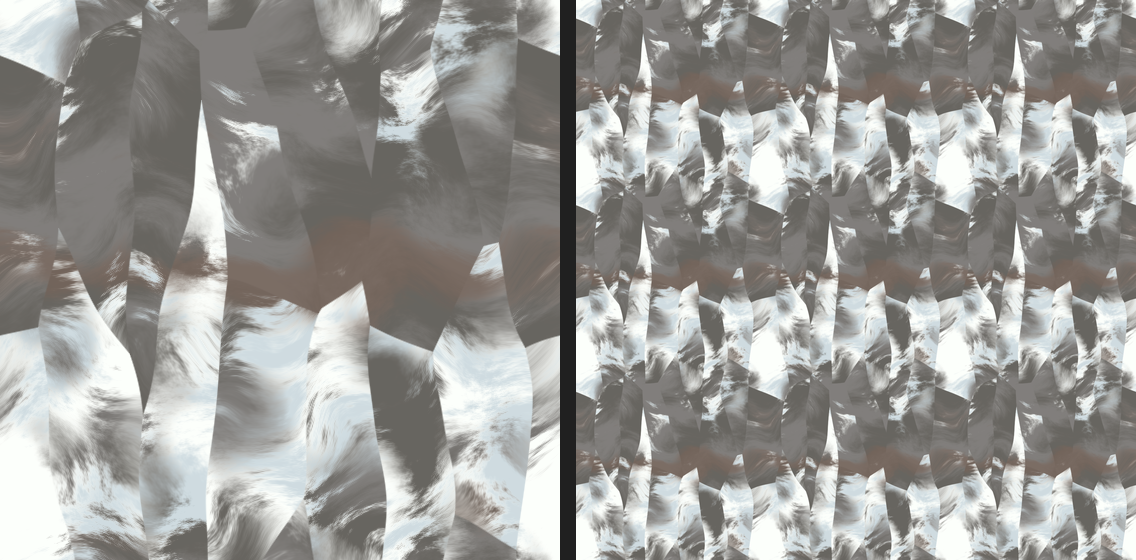
Left, the tile; right, the same tile 3 across and 3 down.
Give the GLSL for this texture, as a three.js fragment shader.

```glsl
// Tall overlapping rock columns with snow patches, wispy streaks and faint rust bands.
#define GRID vec2(7.0, 2.0)   // columns and rows of rock facets
#define JITTER vec2(0.7, 0.9) // irregularity of the facets
#define BEND 0.035            // waviness of the facet edges
#define EDGE_WIDTH 0.0014     // half width of the edge blend
#define SNOW_LEVEL 0.12       // raises or lowers the snow cover
#define SNOW_REGION 0.6       // strength of the broad snowy zone
#define SNOW_PATCH 1.5        // strength of soft patches
#define STREAKS 1.8           // strength of fine streaks
#define RUST 0.65             // strength of the rust bands
#define SHIFT vec2(0.2, 0.0)  // moves the whole pattern
#define TAU 6.2831853

varying vec2 vUv;

const vec3 ROCK_DARK = vec3(0.405, 0.395, 0.375);
const vec3 ROCK_LIGHT = vec3(0.505, 0.495, 0.485);
const vec3 RUST_BROWN = vec3(0.47, 0.39, 0.345);
const vec3 SNOW_WHITE = vec3(0.99, 1.0, 0.985);
const vec3 SNOW_BLUE = vec3(0.81, 0.86, 0.88);

vec3 hash3(vec3 p) {
  p = fract(p * vec3(0.1031, 0.1030, 0.0973));
  p += dot(p, p.yxz + 33.33);
  return fract((p.xxy + p.yxx) * p.zyx);
}

// Whole-number wrap that is safe against rounding at the period
vec2 wrap(vec2 cell, vec2 period) {
  return floor(mod(cell + 0.5, period));
}

// Dot product of a wrapped lattice gradient with the offset to it
float corner(vec2 cell, vec2 offset, vec2 period, float seed) {
  float angle = TAU * hash3(vec3(wrap(cell, period), seed)).x;
  return dot(vec2(cos(angle), sin(angle)), offset);
}

// Gradient noise repeating after a whole period, about -0.7 to 0.7
float noise(vec2 p, vec2 period, float seed) {
  vec2 i = floor(p), f = p - i;
  vec2 u = f * f * f * (f * (f * 6.0 - 15.0) + 10.0);
  vec2 e = vec2(1.0, 0.0);
  float low = mix(corner(i, f, period, seed), corner(i + e, f - e, period, seed), u.x);
  float high = mix(corner(i + e.yx, f - e.yx, period, seed), corner(i + 1.0, f - 1.0, period, seed), u.x);
  return mix(low, high, u.y);
}

float fbm(vec2 p, float freq, float seed) {
  float sum = 0.0, amp = 0.5;
  for (int k = 0; k < 6; k++) {
    sum += amp * noise(p * freq, vec2(freq), seed + float(k) * 7.0);
    freq *= 2.0;
    amp *= 0.68;
  }
  return sum;
}

// Broad zone of snow, drifting in height across the canvas
float snowRegion(vec2 p) {
  float peak = 0.13 + 0.1 * sin(TAU * (p.x - SHIFT.x - 0.1));
  return cos(TAU * (p.y - SHIFT.y - peak));
}

// Surface of one facet: its seed makes the pattern break at the edges
vec3 facetColor(vec2 uv, vec2 center, vec2 id) {
  float seed = 11.0 + id.x + id.y * GRID.x;
  vec3 rnd = hash3(vec3(id, 91.0));
  vec2 local = uv - center;

  // Sheared by -1, 0 or 1, so that the slanted streaks still wrap
  float slant = floor(rnd.x * 3.0) - 1.0;
  vec2 bent = uv + 0.09 * vec2(noise(uv * 6.0, vec2(6.0), seed + 120.0),
                               noise(uv * 6.0, vec2(6.0), seed + 150.0));
  vec2 streak = vec2(bent.x, 2.0 * bent.y - slant * bent.x);
  float fine = fbm(streak, 6.0, seed + 200.0);
  float soft = noise(bent * vec2(6.0, 5.0), vec2(6.0, 5.0), seed + 300.0);
  float rough = smoothstep(-0.15, 0.3, noise(uv * 7.0, vec2(7.0), seed + 340.0));

  // Snow cover, lit on one side and toward the crown
  float snow = SNOW_LEVEL + 0.4 * (rnd.y - 0.5);
  snow += SNOW_REGION * mix(snowRegion(uv), snowRegion(center), 0.5);
  snow += SNOW_PATCH * soft + STREAKS * fine * mix(0.25, 1.4, rough);
  snow += 0.7 * local.y + 4.0 * (rnd.z - 0.4) * local.x;
  float cover = smoothstep(0.05, 0.85, snow);

  // Bare rock with level rust bands
  float shade = 0.56 + 1.4 * noise(bent * vec2(4.0, 6.0), vec2(4.0, 6.0), seed + 380.0);
  shade += 0.6 * (rnd.z - 0.5) + 1.1 * fine;
  vec3 rock = mix(ROCK_DARK, ROCK_LIGHT, smoothstep(0.0, 1.0, shade));
  float band = noise(bent * vec2(2.0, 5.0), vec2(2.0, 5.0), 420.0);
  band += 0.4 * fine + 0.3 * (rnd.y - 0.5) - 0.08 * snowRegion(uv);
  rock = mix(rock, RUST_BROWN, RUST * smoothstep(0.14, 0.45, band));

  // Bluish shadows and fine grain within the snow
  float blue = noise(bent * 4.0, vec2(4.0), seed + 460.0) + 1.2 * fine;
  vec3 snowColor = mix(SNOW_WHITE, SNOW_BLUE, smoothstep(-0.05, 0.5, blue));
  return mix(rock, snowColor, cover);
}

void main() {
  vec2 uv = vUv + SHIFT;
  vec2 warped = uv + BEND * vec2(noise(uv * 4.0, vec2(4.0), 1.0), noise(uv * 4.0, vec2(4.0), 2.0));
  vec2 p = warped * GRID, base = floor(p);

  // Nearest and second nearest facet centers
  vec2 near1 = vec2(0.0), near2 = vec2(0.0), id1 = vec2(0.0), id2 = vec2(0.0);
  float d1 = 100.0, d2 = 100.0;
  for (int y = -2; y <= 2; y++) for (int x = -2; x <= 2; x++) {
    vec2 cell = base + vec2(float(x), float(y));
    vec2 id = wrap(cell, GRID);
    vec2 center = cell + 0.5 + JITTER * (hash3(vec3(id, 5.0)).xy - 0.5);
    float d = dot(center - p, center - p);
    if (d < d1) {
      d2 = d1; near2 = near1; id2 = id1;
      d1 = d; near1 = center; id1 = id;
    } else if (d < d2) { d2 = d; near2 = center; id2 = id; }
  }

  // Crisp but smoothed border between the two facets
  vec2 across = (near2 - near1) * GRID;
  float border = 0.5 * (d2 - d1) / max(length(across), 0.001);
  float blend = 0.5 - 0.5 * clamp(border / EDGE_WIDTH, 0.0, 1.0);
  vec3 color = facetColor(uv, near1 / GRID, id1);
  if (blend > 0.0) color = mix(color, facetColor(uv, near2 / GRID, id2), blend);
  gl_FragColor = vec4(color, 1.0);
}
```
